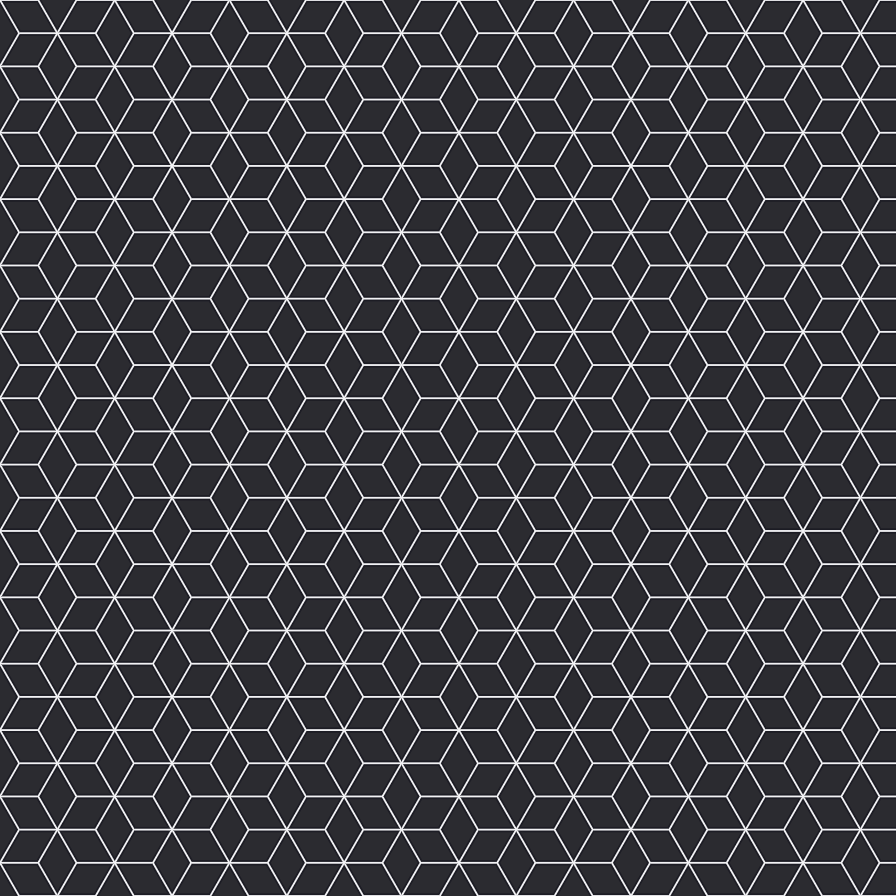
A Shadertoy shader for this pattern:

```glsl
const float SQRT3 = 1.7320508;
const vec2 REPEATS = vec2(7.81, 13.5);
const vec2 CELL = vec2(SQRT3, 1.0);

const vec3 CHARCOAL = vec3(0.170, 0.168, 0.190);
const vec3 SHADOW = vec3(0.110, 0.110, 0.140);
const vec3 WHITE = vec3(0.95, 0.95, 0.96);

// Offset from the nearest point of a rectangular lattice
vec2 latticeOffset(vec2 p, vec2 cell) {
    return p - cell * floor(p / cell + 0.5);
}

// Offset from the nearest star centre: two interleaved lattices
vec2 starOffset(vec2 p, vec2 cell) {
    vec2 a = latticeOffset(p, cell);
    vec2 b = latticeOffset(p - 0.5 * cell, cell);
    return dot(a, a) < dot(b, b) ? a : b;
}

// Distance to six spokes, each ending at a corner of the hexagonal cell
float spokeDistance(vec2 offset) {
    vec2 q = abs(offset);
    return min(q.y, abs(0.5 * SQRT3 * q.x - 0.5 * q.y));
}

// Antialiased coverage of a stroke
float strokeCoverage(float dist, float halfWidth, float pixel) {
    return clamp(0.5 + (halfWidth - dist) / pixel, 0.0, 1.0);
}

void mainImage(out vec4 fragColor, in vec2 fragCoord) {
    // Lattice space, anchored at the top left corner
    vec2 uv = (fragCoord - vec2(0.0, iResolution.y)) / iResolution.y;
    vec2 p = uv * REPEATS * CELL;
    float pixel = REPEATS.y / iResolution.y;

    float dist = spokeDistance(starOffset(p, CELL));

    // Thin dark rim beneath the light strokes
    vec3 color = mix(CHARCOAL, SHADOW, strokeCoverage(dist, 0.041, pixel));
    color = mix(color, WHITE, strokeCoverage(dist, 0.0137, pixel));

    fragColor = vec4(color, 1.0);
}
```
